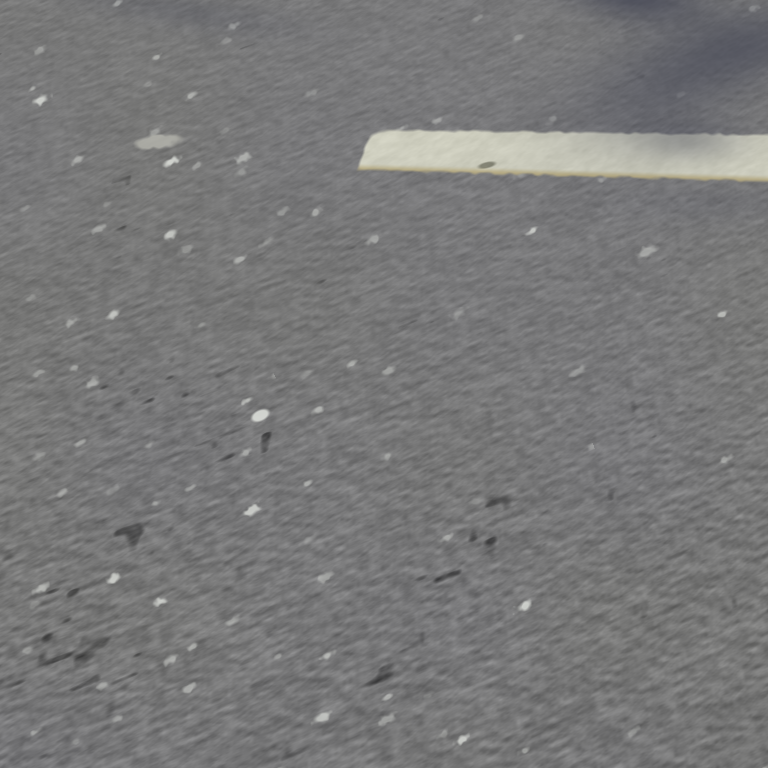
Write a Shadertoy shader that draws this texture.

```glsl
const vec3 ASPHALT = vec3(0.468, 0.468, 0.470);
const vec3 PAINT = vec3(0.805, 0.805, 0.745);
const vec3 PAINT_FRINGE = vec3(0.68, 0.62, 0.43);
const vec3 SHADOW_TINT = vec3(0.26, 0.27, 0.33);
const vec3 GLINT = vec3(0.86, 0.87, 0.85);
const vec2 GRAIN_FREQ = vec2(62.0, 125.0);
const float GRAIN_TILT = 0.42;
const float GRAIN_CONTRAST = 0.17;
const float PIT_DEPTH = 0.17;
const float EDGE_SOFTNESS = 0.0025;

float hash(vec2 p) {
    vec3 q = fract(vec3(p.xyx) * 0.1031);
    q += dot(q, q.yzx + 33.33);
    return fract((q.x + q.y) * q.z);
}

float valueNoise(vec2 p) {
    vec2 i = floor(p), f = fract(p);
    f = f * f * (3.0 - 2.0 * f);
    return mix(mix(hash(i), hash(i + vec2(1, 0)), f.x),
               mix(hash(i + vec2(0, 1)), hash(i + vec2(1, 1)), f.x), f.y);
}

float fbm(vec2 p) {
    float sum = 0.0, amp = 0.5;
    for (int i = 0; i < 3; i++) {
        sum += amp * valueNoise(p);
        p = p * 1.93 + 17.3;
        amp *= 0.5;
    }
    return sum / 0.875;
}

float smoothMax(float a, float b, float k) {
    float h = max(k - abs(a - b), 0.0) / k;
    return max(a, b) + h * h * k * 0.25;
}

// Soft elliptical spot, one at its centre
float spot(vec2 p, vec2 centre, vec2 radius, float slope) {
    vec2 d = p - centre;
    d.y -= slope * d.x;
    d /= radius;
    return exp(-dot(d, d));
}

// Road plane: grain shrinks with distance and leans to the right
vec2 roadCoords(vec2 uv) {
    vec2 road = vec2((uv.x - 0.5) * (1.0 + 0.45 * uv.y), uv.y + 0.3 * uv.y * uv.y);
    road.y -= GRAIN_TILT * road.x;
    return road + 3.0;
}

// Sparse bright stones, one candidate in each jittered cell
float glints(vec2 uv, float cells, float chance, float size, float seed) {
    vec2 g = uv * cells, id = floor(g);
    vec2 jitter = vec2(hash(id + seed), hash(id + seed + 31.7));
    vec2 d = (fract(g) - mix(vec2(0.25), vec2(0.75), jitter)) / cells;
    d.y -= GRAIN_TILT * d.x;
    float radius = size * mix(0.6, 1.15, hash(id + seed + 57.1));
    float dist = length(d / vec2(1.4, 0.8));
    dist += radius * 0.9 * (valueNoise(uv * 190.0) - 0.5);
    float present = step(hash(id + seed + 83.9), chance);
    float strength = mix(0.35, 1.0, hash(id + seed + 11.3));
    return present * strength * (1.0 - smoothstep(radius * 0.35, radius + EDGE_SOFTNESS, dist));
}

void mainImage(out vec4 fragColor, in vec2 fragCoord) {
    vec2 uv = fragCoord / iResolution.xy;
    vec2 road = roadCoords(uv);
    float soft = max(EDGE_SOFTNESS, 1.2 / iResolution.y);

    // Asphalt grain, with relief lit from above
    vec2 p = road * GRAIN_FREQ;
    float grain = fbm(p) - 0.5;
    float relief = grain - (fbm(p + vec2(0.25, 0.65)) - 0.5);
    float coarse = valueNoise(road * vec2(19.0, 34.0)) - 0.5;
    float nearness = mix(1.1, 0.55, smoothstep(0.1, 0.95, uv.y));
    vec3 col = ASPHALT + 0.012 * (uv.y - 0.5);
    col += GRAIN_CONTRAST * nearness * (0.65 * grain + 0.55 * relief) + 0.025 * coarse;
    col.b += 0.012 * (valueNoise(uv * 5.0 + 8.0) - 0.5);

    // Dark pits, thickest in the lower left
    float pitBias = 0.13 * uv.x + 0.14 * uv.y;
    float pitField = valueNoise(road * vec2(38.0, 74.0) + 5.0)
                   * (0.55 + 0.45 * valueNoise(road * vec2(11.0, 16.0)));
    float pit = smoothstep(0.62 + pitBias, 0.82 + pitBias, pitField);
    col -= PIT_DEPTH * pit * (0.7 + 0.6 * valueNoise(p * 1.3));

    // Scattered glints and two larger pale stones
    float leftward = mix(1.0, 0.35, smoothstep(0.3, 1.0, uv.x + 0.4 * uv.y));
    float bright = glints(uv, 11.0, 0.32 * leftward, 0.0075, 4.0);
    bright = max(bright, 0.6 * glints(uv + 0.037, 19.0, 0.22 * leftward, 0.0055, 71.0));
    bright = max(bright, smoothstep(0.35, 0.7, spot(uv, vec2(0.339, 0.459), vec2(0.014, 0.009), 0.3)));
    float flake = spot(uv, vec2(0.206, 0.815), vec2(0.032, 0.010), 0.1);
    flake *= 0.75 + 0.5 * valueNoise(uv * 130.0);
    col = mix(col, GLINT, 0.9 * bright);
    col = mix(col, vec3(0.70, 0.70, 0.67), 0.85 * smoothstep(0.3, 0.65, flake));

    // Painted stripe with a slanted, rounded end
    float top = uv.y - (0.831 - 0.0138 * (uv.x - 0.49));
    float bottom = 0.779 - 0.028 * (uv.x - 0.466) - uv.y;
    float end = 0.466 + 0.35 * (uv.y - 0.779) - uv.x;
    float stripe = smoothMax(smoothMax(top, end, 0.022), bottom, 0.004);
    stripe += 0.003 * (valueNoise(uv * 110.0) - 0.5);
    float paintMask = 1.0 - smoothstep(-soft, soft, stripe);
    vec3 paint = PAINT + 0.07 * grain + 0.03 * coarse;
    paint = mix(paint, PAINT_FRINGE, 0.75 * smoothstep(-0.009, 0.0, bottom));
    paint -= 0.3 * smoothstep(0.3, 0.8, spot(uv, vec2(0.634, 0.785), vec2(0.014, 0.005), 0.2));
    col = mix(col, paint, paintMask);

    // Soft overhead shadows in the upper right, faint on the upper left
    float shade = 0.75 * spot(uv, vec2(0.82, 1.01), vec2(0.085, 0.035), -0.15);
    shade += 0.42 * spot(uv, vec2(0.88, 0.90), vec2(0.13, 0.075), 0.35);
    shade += 0.38 * spot(uv, vec2(1.0, 0.945), vec2(0.10, 0.045), 0.2);
    shade += 0.30 * spot(uv, vec2(0.90, 0.815), vec2(0.07, 0.025), 0.0);
    shade += 0.16 * spot(uv, vec2(0.93, 0.735), vec2(0.12, 0.025), 0.0);
    shade += 0.22 * spot(uv, vec2(0.24, 0.985), vec2(0.14, 0.022), -0.15);
    col = mix(col, SHADOW_TINT, min(shade, 0.85));

    fragColor = vec4(clamp(col, 0.0, 1.0), 1.0);
}
```
